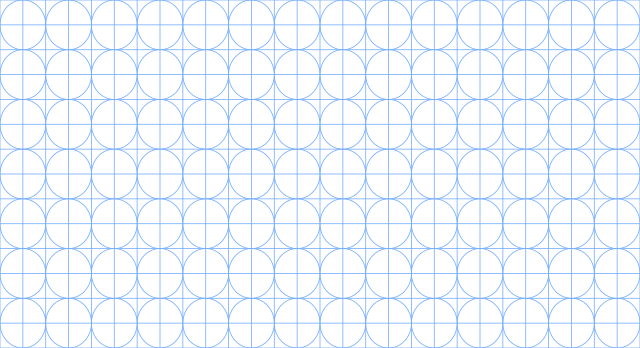
Give the GLSL for this pattern, as a Shadertoy shader.

```glsl
// Fine blue ruling on white: 14 by 7 cells, each holding an ellipse that touches
// all four sides, over a grid ruled at cell edges and centres. Strokes are
// distance fields, filtered by their exact overlap with a pixel-wide box.

// Share of a pixel, centred at signed distance d, that a stroke covers.
float strokeCoverage(float d, float width, float pixel) {
    float upper = min(d + 0.5 * pixel, 0.5 * width);
    float lower = max(d - 0.5 * pixel, -0.5 * width);
    return max(upper - lower, 0.0) / pixel;
}

// First-order signed distance to an axis-aligned ellipse.
float ellipseDistance(vec2 p, vec2 radii) {
    float level = max(length(p / radii), 0.01);
    float slope = max(length(p / (radii * radii)), 0.01);
    return level * (level - 1.0) / slope;
}

void mainImage(out vec4 fragColor, in vec2 fragCoord) {
    // One unit is the canvas height.
    float pixel = 1.0 / iResolution.y;
    vec2 p = fragCoord * pixel;
    vec2 cell = vec2(iResolution.x * pixel / 14.0, 1.0 / 7.0);
    vec2 halfCell = 0.5 * cell;
    float lineWidth = 0.00225;

    // Ruled lines, two per cell in each direction.
    vec2 toLine = (fract(p / halfCell + 0.5) - 0.5) * halfCell;
    float vertical = strokeCoverage(toLine.x, lineWidth, pixel);
    float horizontal = strokeCoverage(toLine.y, lineWidth, pixel);

    // Ellipse inscribed in each cell.
    vec2 local = (fract(p / cell) - 0.5) * cell;
    float ring = strokeCoverage(ellipseDistance(local, halfCell), lineWidth, pixel);

    // Layer the strokes over the white ground.
    float ink = 1.0 - (1.0 - vertical) * (1.0 - horizontal) * (1.0 - ring);
    vec3 color = mix(vec3(1.0), vec3(0.44, 0.67, 1.0), ink);
    fragColor = vec4(color, 1.0);
}
```
